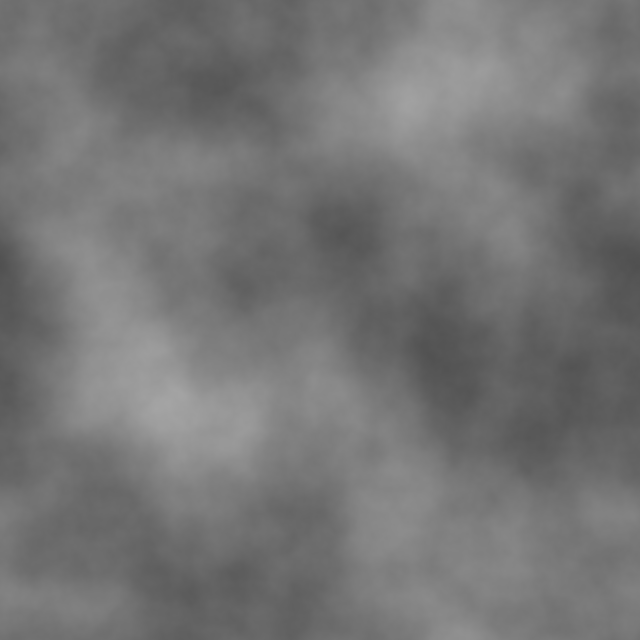
Reproduce this texture procedurally as a Shadertoy shader.

```glsl
const int   OCTAVES    = 7;
const int   BASE_CELLS = 2;      // noise cells across the canvas
const float GAIN       = 0.49;   // amplitude ratio between octaves
const float MEAN_GRAY  = 0.458;
const float CONTRAST   = 0.34;
const vec2  OCTAVE_SHIFT = vec2(0.37, 0.61);
const uint  SEED       = 17u;
const float TAU        = 6.2831853;

// Integer hash of a lattice point to a unit gradient
vec2 latticeGradient(ivec2 cell, int period, uint seed) {
    uvec2 c = uvec2((cell % period + period) % period);
    uint h = c.x * 1597u + c.y * 51749u + seed * 7919u;
    h = h * 747796405u + 2891336453u;
    h = ((h >> ((h >> 28u) + 4u)) ^ h) * 277803737u;
    h = (h >> 22u) ^ h;
    float angle = TAU * float(h & 65535u) / 65536.0;
    return vec2(cos(angle), sin(angle));
}

// Periodic gradient noise: averages to zero over one tile
float gradientNoise(vec2 p, int period, uint seed) {
    ivec2 cell = ivec2(floor(p));
    vec2 f = fract(p);
    vec2 blend = f * f * f * (f * (f * 6.0 - 15.0) + 10.0);
    float corner[4];
    for (int i = 0; i < 4; i++) {
        ivec2 offset = ivec2(i & 1, i >> 1);
        corner[i] = dot(latticeGradient(cell + offset, period, seed), f - vec2(offset));
    }
    return mix(mix(corner[0], corner[1], blend.x),
               mix(corner[2], corner[3], blend.x), blend.y);
}

// Sum of octaves, each shifted so the lattices do not line up
float cloudNoise(vec2 uv) {
    float sum = 0.0;
    float amplitude = 1.0;
    int cells = BASE_CELLS;
    for (int i = 0; i < OCTAVES; i++) {
        vec2 p = uv * float(cells) + OCTAVE_SHIFT * float(i + 1);
        sum += amplitude * gradientNoise(p, cells, SEED + uint(i));
        amplitude *= GAIN;
        cells *= 2;
    }
    return sum;
}

void mainImage(out vec4 fragColor, in vec2 fragCoord) {
    vec2 uv = fragCoord / iResolution.y;
    float gray = MEAN_GRAY + CONTRAST * cloudNoise(uv);
    fragColor = vec4(vec3(clamp(gray, 0.0, 1.0)), 1.0);
}
```
